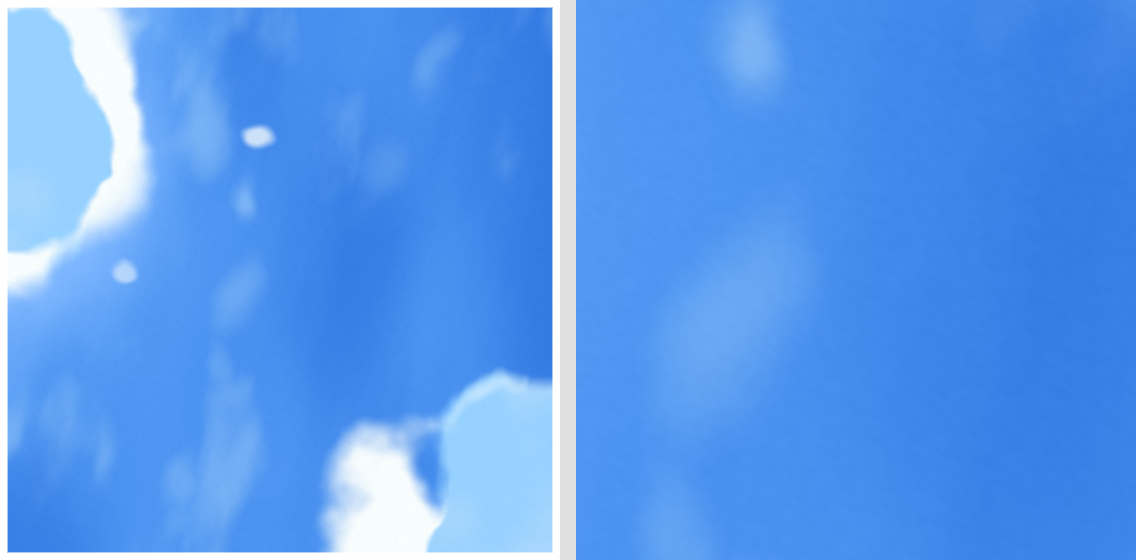
Left: the whole. Right: its middle third, enlarged.
This texture is drawn by a WebGL 2 fragment shader. Its source:

```glsl
#version 300 es
precision highp float;
// Framed soft blue sky: leaning haze, pale openings rimmed by lumpy cloud, and faint wisps.

uniform vec2 u_resolution;
out vec4 fragColor;

const vec3 DEEP_BLUE  = vec3(0.20, 0.48, 0.89);
const vec3 MID_BLUE   = vec3(0.31, 0.59, 0.95);
const vec3 LIGHT_BLUE = vec3(0.50, 0.72, 1.00);
const vec3 PALE_CYAN  = vec3(0.59, 0.82, 1.00);
const vec3 WISP_COLOR = vec3(0.70, 0.85, 0.98);
const vec3 CLOUD_WHITE = vec3(0.97, 0.99, 0.99);
const vec3 FRAME_WHITE = vec3(1.0);

const vec2 LEFT_CENTRE  = vec2(0.01, 0.76);
const vec2 LEFT_RADIUS  = vec2(0.16, 0.21);
const vec2 LEFT_THICK   = vec2(0.10, -0.15);   // side where the rim is thickest
const vec2 RIGHT_CENTRE = vec2(1.00, 0.00);
const vec2 RIGHT_RADIUS = vec2(0.23, 0.26);
const vec2 RIGHT_THICK  = vec2(-0.90, -1.00);

const float FRAME_WIDTH = 0.0135;
const float LEAN = 0.16;           // sideways drift of haze per unit height
const float RIM_WIDTH = 0.05;      // mean cloud thickness
const float RIM_LUMPS = 0.30;      // variation of cloud thickness
const float HALO_REACH = 0.13;
const float GRAIN = 0.012;

float hash(vec2 p) {
    vec3 q = fract(vec3(p.xyx) * 0.1031);
    q += dot(q, q.yzx + 33.33);
    return fract((q.x + q.y) * q.z);
}

float noise(vec2 p) {
    vec2 i = floor(p), f = fract(p);
    f = f * f * f * (f * (f * 6.0 - 15.0) + 10.0);
    return mix(mix(hash(i), hash(i + vec2(1, 0)), f.x),
               mix(hash(i + vec2(0, 1)), hash(i + vec2(1, 1)), f.x), f.y);
}

float fbm(vec2 p) {
    float sum = 0.0, weight = 0.59;
    for (int i = 0; i < 4; i++) {
        sum += weight * noise(p);
        p = mat2(1.6, 1.2, -1.2, 1.6) * p + 17.3;
        weight *= 0.42;
    }
    return sum;
}

// x: approximate distance outside an oval opening, y: bias of its rim thickness
vec2 opening(vec2 p, vec2 centre, vec2 radius, vec2 thickSide) {
    vec2 q = (p - centre) / radius;
    float len = length(q);
    return vec2((len - 1.0) * 0.5 * (radius.x + radius.y),
                dot(q / max(len, 0.001), thickSide));
}

// Soft ovals scattered one per cell; softness is the faded part of the radius
float puffs(vec2 p, float cells, vec2 size, float density, float softness, float seed) {
    float cover = 0.0;
    vec2 cell = floor(p * cells);
    for (int y = -1; y <= 1; y++)
    for (int x = -1; x <= 1; x++) {
        vec2 id = cell + vec2(x, y);
        vec2 key = id + seed;
        vec2 middle = (id + 0.2 + 0.6 * vec2(hash(key + 3.1), hash(key + 7.7))) / cells;
        vec2 q = (p - middle) / (size * mix(0.6, 1.3, hash(key + 11.9)));
        float shape = 1.0 - smoothstep(1.0 - softness, 1.0, length(q));
        float strength = mix(0.35, 1.0, hash(key + 23.5));
        cover = max(cover, shape * strength * step(hash(key), density));
    }
    return cover;
}

void main() {
    vec2 p = gl_FragCoord.xy / u_resolution;
    vec2 leaning = vec2(p.x - LEAN * p.y, p.y);
    vec2 billow = vec2(fbm(p * 7.0 + 4.0), fbm(p * 7.0 + 41.0)) - 0.5;

    // Nearest opening, with billowing edges
    vec2 left = opening(p + 0.13 * billow, LEFT_CENTRE, LEFT_RADIUS, LEFT_THICK);
    vec2 right = opening(p + 0.13 * billow, RIGHT_CENTRE, RIGHT_RADIUS, RIGHT_THICK);
    vec2 rim = left.x < right.x ? left : right;
    float dist = rim.x;

    // Blue depth: broad leaning haze, deep to the right, brighter near cloud
    float haze = noise(leaning * vec2(4.0, 2.0) + 9.0) - 0.5;
    float streaks = fbm(leaning * vec2(7.0, 2.2) + 60.0) - 0.5;
    float halo = exp(-max(dist, 0.0) / HALO_REACH) * clamp(0.40 + 0.3 * rim.y, 0.0, 0.5);
    float tone = 0.28 + 0.5 * haze + 0.4 * streaks + 1.1 * (0.45 - leaning.x) * p.y + halo;
    tone = clamp(tone, 0.0, 1.0);
    vec3 color = mix(DEEP_BLUE, MID_BLUE, smoothstep(0.0, 0.5, tone));
    color = mix(color, LIGHT_BLUE, smoothstep(0.45, 0.95, tone));

    // Wisps in patchy groups, and a few small bright puffs
    vec2 ragged = leaning + 0.10 * billow;
    float wisps = puffs(ragged, 5.0, vec2(0.048, 0.085), 0.45, 0.9, 5.0);
    float veil = smoothstep(0.58, 0.85, fbm(leaning * vec2(8.0, 4.0) + 33.0));
    color = mix(color, WISP_COLOR, max(0.5 * wisps, 0.4 * veil));
    float bright = puffs(p + 0.07 * billow, 3.0, vec2(0.036, 0.029), 0.2, 0.6, 31.0);
    color = mix(color, CLOUD_WHITE, bright);

    // Pale openings with feathered, streaky outer edges
    float feather = dist + 0.10 * (fbm(leaning * vec2(14.0, 4.0) + 70.0) - 0.5);
    vec3 pale = mix(PALE_CYAN, WISP_COLOR, 0.6 * smoothstep(0.5, 0.8, fbm(p * 5.0 + 80.0)));
    color = mix(color, pale, 1.0 - smoothstep(0.0, 0.045, min(feather, dist)));

    // Cloud rim: crisp toward the opening in places, soft toward the blue
    float lumps = noise(p * 6.0 + 23.0) * 0.65 + fbm(p * 7.0 + 51.0) * 0.35 - 0.5;
    float width = RIM_WIDTH + RIM_LUMPS * lumps + 0.07 * rim.y;
    float innerSoft = mix(0.010, 0.045, noise(p * 6.0 + 12.0));
    float outerSoft = mix(0.03, 0.11, noise(p * 5.0 + 90.0));
    float cloud = smoothstep(0.0, innerSoft, dist)
                * (1.0 - smoothstep(width - 0.5 * outerSoft, width + outerSoft, dist));
    color = mix(color, CLOUD_WHITE, cloud);

    // Fine slanted grain
    vec2 slanted = mat2(0.8, 0.6, -0.6, 0.8) * p;
    color += GRAIN * (noise(slanted * vec2(170.0, 290.0)) - 0.5);

    // Plain frame
    vec2 border = min(p, 1.0 - p);
    float edge = 0.7 / min(u_resolution.x, u_resolution.y);
    float inside = smoothstep(-edge, edge, min(border.x, border.y) - FRAME_WIDTH);
    color = mix(FRAME_WHITE, color, inside);
    fragColor = vec4(clamp(color, 0.0, 1.0), 1.0);
}
```
